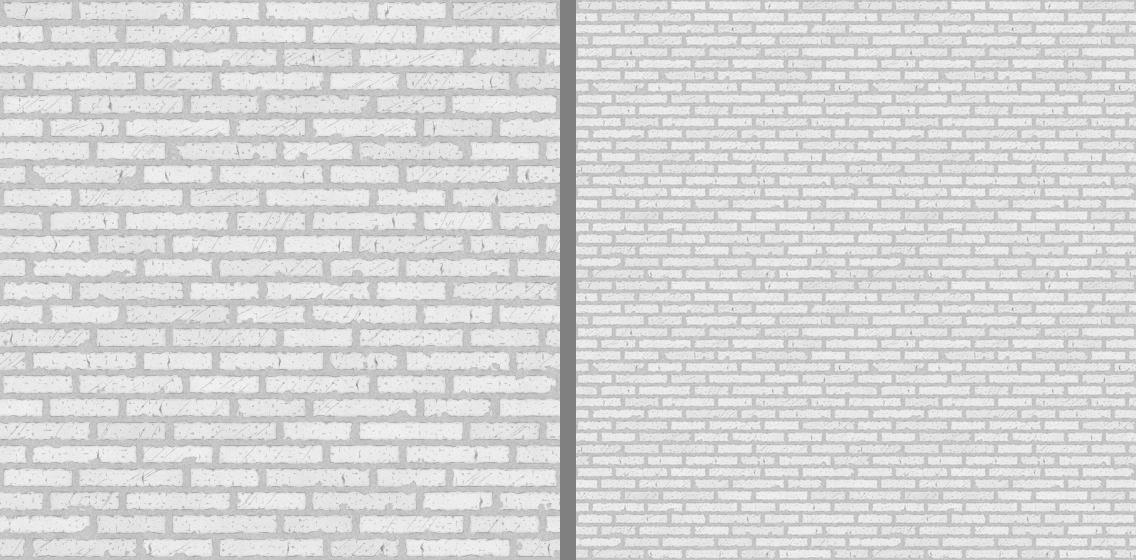
Left, the tile; right, the same tile 2 across and 2 down.
Write a three.js fragment shader that draws this texture.

```glsl
// Whitewashed brick wall: rows of alternating long and short bricks, each row
// shifted a quarter of a pair. Rounded box distances, bitten by wrapping gradient
// noise, shape the bricks; specks, scratches and cracks wear their faces.
#define ROWS 24.0
#define PAIR 8.0          // length of one long and one short brick, in row heights
#define LONG_BRICK 4.75   // pitch of the long brick
#define ROW_SHIFT 2.0
#define JOINT_X 0.28
#define JOINT_Y 0.23
#define SOFT 0.035        // edge smoothing
#define CHIP 0.30         // depth of the deepest chips
#define SPECKS 0.17
#define BRICK_TONE 0.925
#define MORTAR_DARK 0.73
#define MORTAR_LIGHT 0.81

varying vec2 vUv;

vec2 hash2(vec2 p) {
  vec3 q = fract(p.xyx * vec3(0.1031, 0.1030, 0.0973));
  q += dot(q, q.yzx + 33.33);
  return fract((q.xx + q.yz) * q.zy);
}

float corner(vec2 cell, vec2 offset, float period) {
  float angle = 6.2832 * hash2(mod(cell, period) + 3.7).x;
  return dot(vec2(cos(angle), sin(angle)), offset);
}

// Gradient noise that wraps over the canvas; ROWS * freq must be whole.
float noise(vec2 p, float freq) {
  float period = ROWS * freq;
  vec2 i = floor(p * freq);
  vec2 f = fract(p * freq);
  vec2 u = f * f * f * (f * (f * 6.0 - 15.0) + 10.0);
  vec2 e = vec2(1.0, 0.0);
  return mix(mix(corner(i, f, period), corner(i + e.xy, f - e.xy, period), u.x),
             mix(corner(i + e.yx, f - e.yx, period), corner(i + e.xx, f - e.xx, period), u.x), u.y);
}

float roundBox(vec2 p, vec2 halfSize, float radius) {
  vec2 q = abs(p) - halfSize + radius;
  return length(max(q, 0.0)) + min(max(q.x, q.y), 0.0) - radius;
}

// Thin slanted scratches, a few on some of the bricks.
float scratches(vec2 local, vec2 id, float width, float wobble) {
  float lines = 0.0;
  vec2 brick = hash2(id + 51.0);
  float angle = mix(0.35, 1.1, brick.y);
  vec2 dir = vec2(cos(angle), sin(angle));
  for (int i = 0; i < 4; i++) {
    vec2 r = hash2(id + 11.0 * float(i) + 5.0);
    vec2 q = local - vec2((r.x - 0.5) * width * 0.8, (r.y - 0.5) * 0.4);
    float across = abs(dot(q, vec2(-dir.y, dir.x)) + 0.06 * wobble);
    float along = abs(dot(q, dir));
    lines = max(lines, (1.0 - smoothstep(0.006, 0.04, across))
                     * (1.0 - smoothstep(0.2, 0.3 + 0.5 * r.y, along)));
  }
  return lines * step(0.58, brick.x);
}

// One jagged upright crack on a few bricks.
float crack(vec2 local, vec2 id, float width, float wobble) {
  vec2 r = hash2(id + 83.0);
  float taper = max(0.0, 1.0 - abs(local.y + 0.05) / 0.34);
  float across = abs(local.x - (r.x - 0.5) * width * 0.75 + 0.16 * wobble);
  return step(0.78, r.y) * taper * (1.0 - smoothstep(0.01, 0.03 + 0.05 * taper, across));
}

void main() {
  vec2 p = vUv * ROWS;

  // Brick layout
  float row = floor(p.y);
  float x = p.x - 1.25 + ROW_SHIFT * row;
  float inPair = mod(x, PAIR);
  float isShort = step(LONG_BRICK, inPair);
  float width = mix(LONG_BRICK, PAIR - LONG_BRICK, isShort);
  vec2 id = vec2(mod(2.0 * floor(x / PAIR) + isShort, 2.0 * ROWS / PAIR), mod(row, ROWS));
  vec2 local = vec2(inPair - isShort * LONG_BRICK - 0.5 * width, fract(p.y) - 0.53);
  vec2 rnd = hash2(id + 17.0);
  vec2 size = 0.5 * vec2(width - JOINT_X, 1.0 - JOINT_Y) - 0.025 * hash2(id + 29.0);

  // Noise layers
  float broad = noise(p, 0.5);
  float patches = noise(p, 1.5);
  float ragged = noise(p, 4.0);
  float spot = noise(p + 0.37, 7.0);
  float grain = noise(p + 0.19, 13.0);

  // Worn outline, chipped most along the lower edge
  float d = roundBox(local, size, 0.06) + 0.035 * ragged + 0.015 * spot;
  float lower = mix(1.0, 0.55, smoothstep(-0.1, 0.2, local.y));
  d += CHIP * rnd.x * lower * smoothstep(0.12, 0.5, patches + 0.25 * ragged);
  float face = 1.0 - smoothstep(-SOFT, SOFT, d);

  // Mortar
  float mortar = mix(MORTAR_DARK, MORTAR_LIGHT,
                     clamp(0.5 + 0.7 * grain + 0.5 * spot + 0.4 * patches, 0.0, 1.0));

  // Brick face
  float brick = BRICK_TONE - 0.035 * rnd.y * rnd.y + 0.02 * broad + 0.035 * grain + 0.015 * patches;
  brick -= 0.045 * smoothstep(-0.13, 0.0, d);
  float density = 0.3 + 0.5 * rnd.y + 0.4 * patches;
  brick -= SPECKS * smoothstep(0.22, 0.55, spot) * clamp(density + 0.35, 0.2, 1.0);
  brick -= 0.09 * smoothstep(0.3, 0.55, grain) * clamp(density, 0.0, 1.0);
  brick -= 0.13 * scratches(local, id, width, patches) * (0.7 + 0.6 * ragged);
  brick -= 0.3 * crack(local, id, width, noise(p, 3.0));

  // Broken dark rim, strongest along the top and bottom
  float rim = 1.0 - smoothstep(0.0, 0.05, abs(d - 0.005));
  float flat_ = mix(0.5, 1.0, smoothstep(0.25, 0.35, abs(local.y)));
  float tone = mix(mortar, brick, face);
  tone -= 0.13 * rim * flat_ * smoothstep(-0.35, 0.3, ragged + 0.4 * grain);

  gl_FragColor = vec4(vec3(clamp(tone, 0.0, 1.0)), 1.0);
}
```
